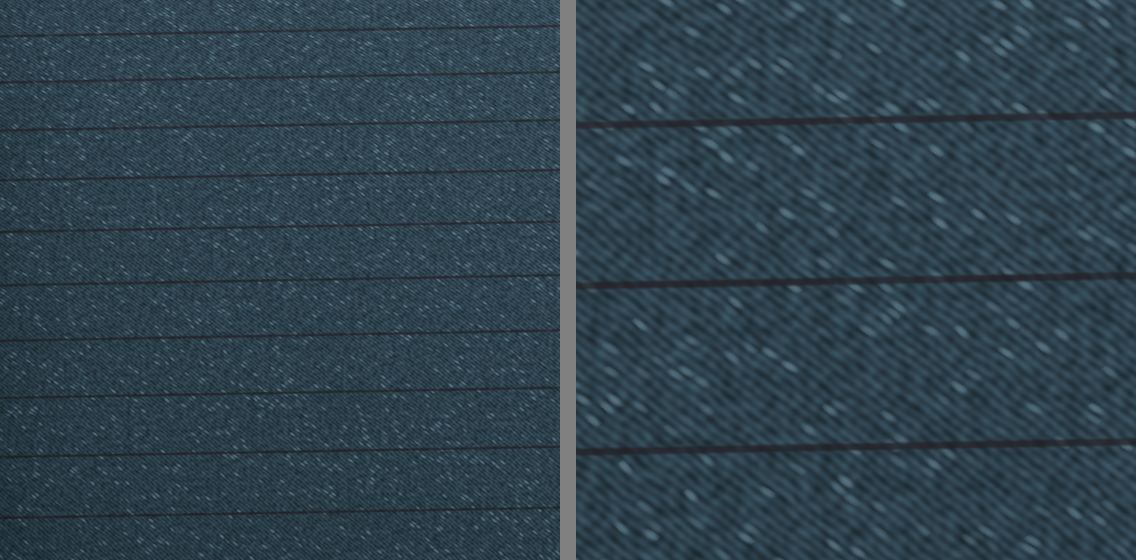
Left, the full canvas; right, a detail of the centre.
Reproduce this texture procedurally as a WebGL 1 fragment shader.

```glsl
precision highp float;

uniform vec2 u_resolution;

const vec3 SHADE_COLOR = vec3(0.115, 0.180, 0.212);
const vec3 LIT_COLOR = vec3(0.218, 0.306, 0.358);
const vec3 GLINT_COLOR = vec3(0.41, 0.53, 0.59);
const vec3 STRIPE_COLOR = vec3(0.145, 0.140, 0.165);

const float FIRST_STRIPE = 0.065;    // depth below the top edge
const float STRIPE_SPACING = 0.0807; // spacing at the first stripe
const float SPACING_GROWTH = 0.00165;
const float STRIPE_TILT = 0.0185;
const float STRIPE_HALF_WIDTH = 0.0021;
const float STRIPE_OPACITY = 0.82;

const float TWILL_ACROSS = 110.0;
const float TWILL_PER_STRIPE = 14.0;
const float TWILL_CONTRAST = 0.13;
const float GRAIN_SCALE = 150.0;
const float GRAIN_CONTRAST = 0.34;
const float GLINT_THRESHOLD = 0.80;
const float GLINT_STRENGTH = 0.75;

float hash(vec2 p) {
  vec3 q = fract(p.xyx * vec3(0.1031, 0.1030, 0.0973));
  q += dot(q, q.yzx + 33.33);
  return fract((q.x + q.y) * q.z);
}

vec2 gradient(vec2 cell) {
  float angle = 6.28318 * hash(cell);
  return vec2(cos(angle), sin(angle));
}

float gradientNoise(vec2 p) {
  vec2 i = floor(p);
  vec2 f = fract(p);
  vec2 u = f * f * f * (f * (f * 6.0 - 15.0) + 10.0);
  vec2 e = vec2(1.0, 0.0);
  float low = mix(dot(gradient(i), f), dot(gradient(i + e), f - e), u.x);
  float high = mix(dot(gradient(i + e.yx), f - e.yx),
                   dot(gradient(i + 1.0), f - 1.0), u.x);
  return mix(low, high, u.y);
}

// Short bright fibres lying along the twill ridges
float glints(vec2 weave, float threshold) {
  vec2 cell = floor(weave);
  vec2 jitter = vec2(hash(cell + 17.0), hash(cell + 41.0)) - 0.5;
  vec2 offset = fract(weave) - 0.5 - 0.3 * jitter;
  float strength = smoothstep(threshold, 1.0, hash(cell + 300.0));
  return strength * (1.0 - smoothstep(0.1, 0.6, length(offset)));
}

void main() {
  vec2 uv = gl_FragCoord.xy / u_resolution;
  float pixel = 1.0 / min(u_resolution.x, u_resolution.y);

  // Stripe coordinate: whole numbers fall on stripes, spacing widens downward
  float depth = 1.0 - uv.y + STRIPE_TILT * uv.x - FIRST_STRIPE;
  float spacing = sqrt(STRIPE_SPACING * STRIPE_SPACING
                       + 4.0 * SPACING_GROWTH * depth);
  float row = (spacing - STRIPE_SPACING) / (2.0 * SPACING_GROWTH);

  // Diagonal twill, faded where it is too fine to resolve
  vec2 thread = vec2(uv.x * TWILL_ACROSS, row * TWILL_PER_STRIPE);
  float warp = 0.35 * gradientNoise(uv * 40.0);
  vec2 weave = vec2(thread.x - thread.y + warp,
                    0.45 * (thread.x + thread.y));
  float frequency = length(vec2(TWILL_ACROSS, TWILL_PER_STRIPE / spacing));
  float twill = cos(6.28318 * (weave.x - 0.5))
              * (1.0 - smoothstep(0.4, 0.8, frequency * pixel));

  // Broad light from the upper right, dim left edge
  float light = 0.32 + 0.42 * uv.y + 0.15 * uv.x - 0.2 * exp(-12.0 * uv.x);
  float mottling = gradientNoise(uv * 9.0 + 5.0);
  vec3 color = mix(SHADE_COLOR, LIT_COLOR, light + 0.06 * mottling);

  // Cloth surface
  float grain = gradientNoise(uv * GRAIN_SCALE)
              + 0.5 * gradientNoise(uv * GRAIN_SCALE * 0.45 + 70.0);
  color *= 1.0 + TWILL_CONTRAST * twill + GRAIN_CONTRAST * grain;
  float glint = glints(weave + 200.0, GLINT_THRESHOLD - 0.12 * mottling);
  color = mix(color, GLINT_COLOR, GLINT_STRENGTH * glint * (0.55 + 0.5 * light));

  // Thin dark stripes with slightly uneven thread
  float stripeDistance = abs(fract(row + 0.5) - 0.5) * spacing;
  float softness = max(pixel, 0.0012);
  float stripe = 1.0 - smoothstep(STRIPE_HALF_WIDTH - softness,
                                  STRIPE_HALF_WIDTH + softness, stripeDistance);
  float wear = 1.0 + 0.3 * gradientNoise(vec2(uv.x * 60.0, floor(row + 0.5) * 3.7));
  vec3 stripeColor = STRIPE_COLOR * (0.7 + 0.5 * light + 0.15 * grain);
  color = mix(color, stripeColor, clamp(STRIPE_OPACITY * wear * stripe, 0.0, 1.0));

  gl_FragColor = vec4(color, 1.0);
}
```
